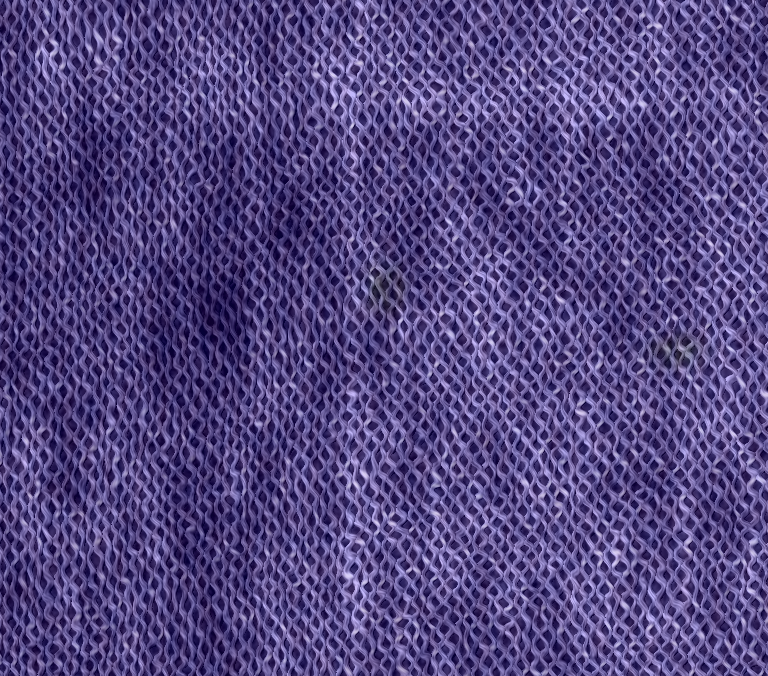
This texture is drawn by a Shadertoy shader. Its source:

```glsl
// Violet open knit: wavy vertical yarns in mirrored pairs enclose staggered oval holes.
// Each yarn is a distance to a sine curve, lit as a round cord; gradient noise
// bends the rows, varies the stitches and lays soft folds and wear over the cloth.

const float YARNS = 92.0;          // yarns across; two make one column of holes
const float ROWS = 34.0;           // stitches down
const float STITCH_HEIGHT = 2.38;  // one stitch, in yarn spacings
const float YARN_RADIUS = 0.39;    // in yarn spacings
const float SWAY_LEFT = 0.22;      // narrow holes
const float SWAY_RIGHT = 0.30;     // round holes
const float BEND = 0.80;           // drift of the mesh, in yarn spacings
const float FOLD_DEPTH = 0.40;
const float FIBRE_DEPTH = 0.34;
const float STITCH_VARIATION = 0.30;
const float GLINT_SHARE = 0.10;
const float EXPOSURE = 0.08;
const vec2 LIGHT = vec2(-0.80, 0.50);
const vec3 SHADOW = vec3(0.10, 0.05, 0.27);
const vec3 LILAC = vec3(0.66, 0.61, 0.86);
const vec3 GLINT = vec3(0.88, 0.85, 0.97);
const float TAU = 6.28318;

float hash(vec2 p) {
    vec3 q = fract(vec3(p.xyx) * 0.1031);
    q += dot(q, q.yzx + 33.33);
    return fract((q.x + q.y) * q.z);
}

vec2 gradient(vec2 cell) {
    float angle = TAU * hash(cell);
    return vec2(cos(angle), sin(angle));
}

// Gradient noise, roughly -1 to 1
float noise(vec2 p) {
    vec2 i = floor(p), f = p - i;
    vec2 u = f * f * f * (f * (f * 6.0 - 15.0) + 10.0);
    vec2 e = vec2(0.0, 1.0);
    float low = mix(dot(gradient(i), f), dot(gradient(i + e.yx), f - e.yx), u.x);
    float high = mix(dot(gradient(i + e), f - e), dot(gradient(i + e.yy), f - e.yy), u.x);
    return 1.4 * mix(low, high, u.y);
}

float spot(vec2 p, vec2 centre, vec2 size) {
    vec2 d = (p - centre) / size;
    return exp(-dot(d, d));
}

// Broad light and dark of the cloth
float folds(vec2 p) {
    float shade = 0.45 * noise(vec2(p.x * 9.0, p.y * 2.2) + 5.0);
    shade += 0.35 * noise(p * 5.0 + 31.0);
    shade += 0.50 * noise(vec2(p.x * 32.0, p.y * 5.0) + 60.0);
    shade += 0.40 * noise(p * vec2(22.0, 16.0) + 150.0);
    shade += 0.50 * (smoothstep(0.25, 0.95, p.x) - 0.45);
    float ridge = p.x - 0.465 - 0.012 * noise(vec2(p.y * 4.0, 2.5));
    shade += 0.60 * exp(-pow(ridge / 0.012, 2.0));
    shade += 0.40 * spot(p, vec2(0.65, 0.85), vec2(0.28, 0.025));
    shade += 0.50 * spot(p, vec2(0.07, 0.93), vec2(0.05, 0.09));
    shade -= 0.35 * spot(p, vec2(0.22, 0.52), vec2(0.14, 0.25));
    shade -= 0.55 * spot(p, vec2(0.96, 0.95), vec2(0.07, 0.07));
    float crease = (p.x - 0.52) + (p.y - 0.82);
    shade -= 0.40 * exp(-pow(crease / 0.035, 2.0)) * smoothstep(0.50, 0.56, p.x)
           * (1.0 - smoothstep(0.72, 0.85, p.x));
    return shade;
}

void mainImage(out vec4 fragColor, in vec2 fragCoord) {
    vec2 p = fragCoord / iResolution.xy;
    float edge = 0.9 * YARNS / iResolution.x;

    // Mesh coordinates: x in yarns, y in stitches
    vec2 mesh = p * vec2(YARNS, ROWS);
    vec2 drift = vec2(noise(p * 6.0), noise(p * 6.0 + 17.0))
               + 0.40 * vec2(noise(mesh * 0.5 + 41.0), noise(mesh * 0.5 + 73.0));
    mesh += BEND * drift * vec2(1.0, 0.55);
    float sway = mix(SWAY_LEFT, SWAY_RIGHT, smoothstep(0.3, 0.6, p.x));
    sway *= 1.0 + 0.55 * noise(mesh * vec2(0.5, 0.9) + 9.0);

    // Hole floor, with faint threads behind
    float tone = 0.03 + 0.20 * noise(mesh * vec2(1.3, 2.0) + 90.0);
    float glint = 0.0;
    float top = 0.0;

    // Nearby yarns; the higher surface wins where two touch
    for (int k = -1; k <= 1; k++) {
        float id = floor(mesh.x + 0.5) + float(k);
        float side = 1.0 - 2.0 * mod(id, 2.0);
        float phase = TAU * mesh.y;
        float slope = -side * sway * sin(phase) * TAU / STITCH_HEIGHT;
        float d = (mesh.x - id - side * sway * cos(phase)) * inversesqrt(1.0 + slope * slope);
        float radius = YARN_RADIUS * (1.0 + 0.35 * noise(vec2(id * 3.7, mesh.y * 1.7)));
        float across = clamp(d / radius, -1.0, 1.0);
        float bulge = sqrt(1.0 - across * across);
        float surface = bulge + 0.22 * side * sin(phase);
        float cover = 1.0 - smoothstep(radius - edge, radius + edge, abs(d));
        if (cover <= 0.0 || surface < top) continue;
        top = surface;

        // Round cord lit from the upper left, with twisted fibres
        vec2 normal = across * normalize(vec2(1.0, -slope));
        float lit = -0.02 + 0.54 * bulge + 0.40 * dot(normal, LIGHT) + 0.12 * side * sin(phase);
        lit += FIBRE_DEPTH * noise(vec2(d * 4.0 + id * 7.3, mesh.y * 3.6 + d * 3.0));
        float stitch = hash(vec2(id, floor(mesh.y * 2.0)) + 3.0);
        lit += STITCH_VARIATION * (stitch - 0.5) * abs(sin(phase));
        tone = mix(tone, lit, cover);
        float chosen = step(1.0 - GLINT_SHARE, hash(vec2(id, floor(mesh.y * 2.0)) + 200.0));
        glint = chosen * cover * smoothstep(0.65, 1.0, bulge) * pow(abs(sin(phase)), 2.0);
    }

    // Folds act most on the raised yarn; fine grain covers everything
    float shade = folds(p);
    tone += FOLD_DEPTH * shade * (0.40 + 0.75 * clamp(tone, 0.0, 1.0));
    tone += EXPOSURE + 0.10 * noise(mesh * vec2(2.3, 5.0) + 170.0);
    vec3 colour = mix(SHADOW, LILAC, clamp(tone, -0.12, 1.2));
    colour = mix(colour, GLINT, glint * clamp(0.50 + 0.45 * shade, 0.0, 0.9));

    // Grey worn patches, broken up by the stitches, and slight hue drift
    float wear = spot(p, vec2(0.50, 0.575), vec2(0.025, 0.035))
               + spot(p, vec2(0.88, 0.48), vec2(0.035, 0.025));
    wear *= 0.6 + 0.5 * noise(mesh * 0.9 + 55.0);
    float grey = dot(colour, vec3(0.35, 0.45, 0.20));
    colour = mix(colour, vec3(grey) * vec3(0.86, 0.86, 0.95), clamp(wear, 0.0, 0.7));
    colour += vec3(0.025, 0.0, -0.02) * noise(mesh * 0.8 + 120.0);
    fragColor = vec4(clamp(colour, 0.0, 1.0), 1.0);
}
```
